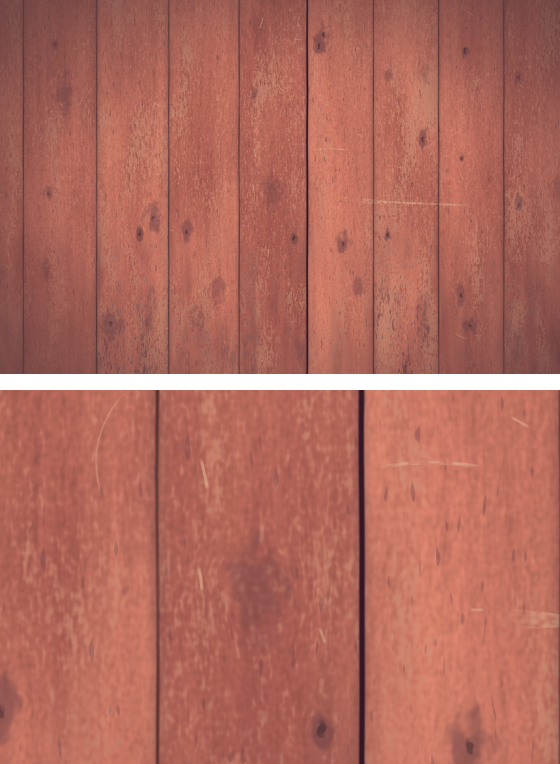
Top: the whole. Bottom: its middle third, enlarged.
Reproduce this texture procedurally as a Shadertoy shader.

```glsl
const vec3 SEAM_COLOR = vec3(0.30, 0.16, 0.17);
const vec3 GAP_COLOR = vec3(0.20, 0.09, 0.14);
const vec3 SHADOW = vec3(0.35, 0.22, 0.235);
const vec3 STAIN = vec3(0.43, 0.26, 0.28);
const vec3 RED_PAINT = vec3(0.68, 0.37, 0.33);
const vec3 ORANGE_PAINT = vec3(0.775, 0.46, 0.385);
const vec3 BARE_WOOD = vec3(0.78, 0.55, 0.45);
const vec3 SCRATCH_COLOR = vec3(0.86, 0.66, 0.54);
const int SEAMS = 8;              // nine planks, the outer two cropped
const int WIDE_SEAM = 4;
const float FIRST_SEAM = 0.0417;
const float SEAM_STEP = 0.1236;
const float SEAM_DRIFT = 0.0145;  // slow change in plank width
const float SEAM_WIDTH = 0.0009;
const float WIDE_SEAM_WIDTH = 0.0016;
const float SEAM_SOFTNESS = 0.0009;
const float PLANK_TONE[9] = float[9](0.5, 0.4, 0.6, 0.6, 0.25, 0.8, 0.6, 0.45, 0.15);
const float PLANK_WEAR[9] = float[9](0.5, 0.3, 0.9, 0.55, 0.7, 0.3, 1.0, 0.3, 0.7);
const int KNOTS = 4;              // per plank
const int SCRATCHES = 40;
const float VIGNETTE = 0.74;

vec2 hash2(vec2 p) {
    vec3 q = fract(p.xyx * vec3(0.1031, 0.1030, 0.0973));
    q += dot(q, q.yzx + 33.33);
    return fract((q.xx + q.yz) * q.zy);
}

float corner(vec2 cell, vec2 offset) {
    return dot(hash2(cell) * 2.0 - 1.0, offset);
}

// Gradient noise, roughly -0.6 to 0.6
float noise(vec2 p) {
    vec2 i = floor(p), f = p - i;
    vec2 u = f * f * f * (f * (f * 6.0 - 15.0) + 10.0);
    vec2 e = vec2(1.0, 0.0);
    return mix(mix(corner(i, f), corner(i + e, f - e), u.x),
               mix(corner(i + e.yx, f - e.yx), corner(i + 1.0, f - 1.0), u.x), u.y);
}

float fbm(vec2 p) {
    return noise(p) + 0.5 * noise(p * 2.1 + 7.3) + 0.25 * noise(p * 4.3 + 19.1);
}

// Bowed stroke with thinning ends, centred at the origin
float stroke(vec2 p, float angle, float halfLength, float bow, float width, float px) {
    float c = cos(angle), s = sin(angle);
    vec2 q = vec2(c * p.x + s * p.y, c * p.y - s * p.x);
    q.y += bow * q.x * q.x;
    float along = abs(q.x) / halfLength;
    q.x -= clamp(q.x, -halfLength, halfLength);
    return (1.0 - smoothstep(width - px, width + px, length(q))) * smoothstep(1.1, 0.6, along);
}

void mainImage(out vec4 fragColor, in vec2 fragCoord) {
    vec2 uv = fragCoord / iResolution.xy;
    vec2 p = fragCoord / iResolution.x;
    float px = 0.8 / iResolution.x;
    float soft = max(px, SEAM_SOFTNESS);

    // Seams and the plank between them
    int plank = 0;
    float left = -0.08, right = 1.03, seamLine = 0.0, gap = 0.0, shade = 0.0, lip = 0.0;
    for (int k = 0; k < SEAMS; k++) {
        float n = float(k);
        float seam = FIRST_SEAM + SEAM_STEP * n + SEAM_DRIFT * sin(n * 0.5236);
        float d = p.x - seam + 0.001 * noise(vec2(p.y * 9.0, n * 5.7));
        float depth = 0.72 + 0.4 * noise(vec2(p.y * 16.0, n + 0.4));
        if (k == WIDE_SEAM)
            gap = 1.0 - smoothstep(WIDE_SEAM_WIDTH - soft, WIDE_SEAM_WIDTH + soft, abs(d));
        else
            seamLine = max(seamLine, depth * (1.0 - smoothstep(SEAM_WIDTH - soft, SEAM_WIDTH + soft, abs(d))));
        shade = max(shade, exp(-abs(d) / 0.004));
        lip = max(lip, smoothstep(0.0025, 0.0, abs(d - 0.0035)));
        if (d > 0.0) { plank++; left = seam; }
        else right = min(right, seam);
    }
    float id = float(plank), tone = PLANK_TONE[plank], worn = PLANK_WEAR[plank];

    // Knots push the grain aside and leave stains
    vec2 g = p + vec2(id * 3.7, id * 9.1);
    float stain = 0.0, core = 0.0;
    for (int j = 0; j < KNOTS; j++) {
        vec2 r = hash2(vec2(id * 13.0 + 5.0, float(j) * 17.0 + 2.0));
        vec2 s = hash2(r * 91.0 + id);
        vec2 d = p - vec2(mix(left, right, 0.18 + 0.64 * r.x), 0.05 + 0.58 * r.y);
        float size = mix(0.005, 0.022, s.x * s.x);
        float reach = length(d * vec2(1.0, 0.6)) / size + 1.1 * fbm(g * vec2(70.0, 40.0));
        stain = max(stain, (0.2 + 0.45 * s.y) * smoothstep(1.2, 0.4, reach));
        core = max(core, smoothstep(1.0, 0.4, length(d * vec2(1.0, 0.6)) / 0.0034
                 + 0.9 * noise(g * 240.0)) * step(0.5, s.y) * s.y);
        g.x -= 0.5 * d.x * exp(-dot(d, d) / (size * size * 2.0));
    }

    // Paint with long grain, growth rings and fine fibres
    float patches = fbm(g * vec2(8.0, 3.0) + 71.0);
    float broad = fbm(g * vec2(18.0, 4.0));
    float streak = fbm(g * vec2(75.0, 6.0));
    float fibre = noise(g * vec2(230.0, 70.0)) + 0.7 * noise(g * vec2(430.0, 130.0));
    float speck = noise(g * vec2(300.0, 240.0));
    float rings = sin(g.x * 330.0 + 16.0 * noise(g * vec2(11.0, 2.2)));
    vec3 col = mix(RED_PAINT, ORANGE_PAINT,
                   clamp(0.1 + 0.9 * tone + 0.6 * broad + 0.5 * patches + 0.2 * streak, 0.0, 1.1));
    col *= 0.97 + 0.06 * tone + 0.1 * patches + 0.05 * streak
         + 0.10 * fibre + 0.10 * speck + 0.012 * rings;

    // Worn paint broken into fine flecks, heavier toward the foot
    float foot = smoothstep(0.36, 0.0, p.y);
    float wear = fbm(g * vec2(22.0, 6.0) + 31.0) + 0.75 * fibre + 0.5 * speck;
    wear = smoothstep(0.05, 0.7, wear + 0.25 * foot * worn + 0.4 * (worn - 0.6));
    col = mix(col, BARE_WOOD, 0.6 * wear);

    // Grey weathering and dark slits in the grain
    float grime = fbm(g * vec2(34.0, 10.0) + 53.0) + 0.9 * fibre + 0.4 * speck;
    grime = smoothstep(-0.1, 0.65, grime) * foot * worn;
    float slits = smoothstep(0.32, 0.46, noise(g * vec2(210.0, 55.0) + 13.0));
    col = mix(col, STAIN, max(stain, max(0.85 * grime, 0.35 * slits)));
    col = mix(col, SHADOW * 0.8, 0.75 * core);

    // Short random scratches, mostly on the right
    float scratch = 0.0;
    for (int i = 0; i < SCRATCHES; i++) {
        vec2 a = hash2(vec2(float(i) * 5.3 + 1.0, 41.0));
        vec2 b = hash2(vec2(float(i) * 3.9 + 8.0, 67.0));
        vec2 at = vec2(1.0 - 0.75 * pow(a.x, 1.4), 0.67 * a.y);
        float mark = stroke(p - at, 1.2 + 2.0 * b.x, mix(0.002, 0.012, b.y * b.y),
                            16.0 * (b.x - 0.5), mix(0.0004, 0.001, a.x), px);
        scratch = max(scratch, mark * (0.35 + 0.4 * b.y));
    }

    // Long scrapes across the boards
    float chips = smoothstep(-0.4, 0.25, noise(p * vec2(190.0, 300.0)));
    float taper = mix(0.0055, 0.0018, smoothstep(0.64, 0.70, p.x));
    float scrape = stroke(p - vec2(0.739, 0.305), -0.04, 0.104, 0.0, taper, px);
    float nick = stroke(p - vec2(0.59, 0.402), 0.0, 0.032, 3.0, 0.001, px);
    float arc = stroke(p - vec2(0.392, 0.415), 1.35, 0.032, 9.0, 0.0006, px);
    scratch = max(scratch, max(0.75 * chips * max(scrape, nick), 0.4 * arc));
    col = mix(col, SCRATCH_COLOR, scratch);

    // Board edges
    col = mix(col, BARE_WOOD, 0.35 * lip * smoothstep(-0.2, 0.4, noise(vec2(p.y * 14.0, id))));
    col = mix(col, SHADOW, 0.35 * shade);
    col = mix(mix(col, SEAM_COLOR, seamLine), GAP_COLOR, gap);

    // Darkened rim
    float rim = length((uv - vec2(0.52, 0.46)) * vec2(1.3, 1.2));
    col = mix(col, SHADOW, VIGNETTE * smoothstep(0.34, 1.0, rim));
    fragColor = vec4(clamp(col, 0.0, 1.0), 1.0);
}
```
